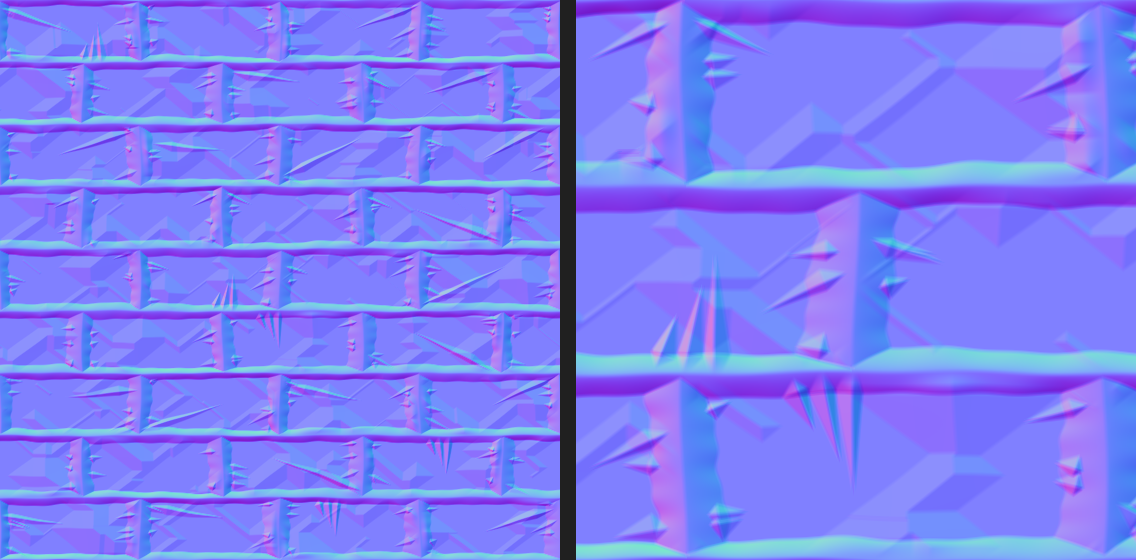
Left, the full canvas; right, a detail of the centre.
Write a Shadertoy shader that draws this texture map.

```glsl
const vec2 BRICKS = vec2(4.0, 9.0);         // repeats across and down
const float ROW_SHIFT = 0.59;               // offset of odd rows, in bricks
const vec2 BEVEL_WIDTH = vec2(0.0215, 0.0125); // side and bed bevels
const vec2 BEVEL_DEPTH = vec2(0.0078, 0.0086);
const vec2 BEVEL_CURVE = vec2(1.25, 1.5);   // above 1 rounds the groove floor
const int CHIPS = 6;                        // nicks on the side edges
const float CHIP_DEPTH = 0.0030;
const float SCRATCH_CHANCE = 0.42;
const float SCRATCH_DEPTH = 0.0046;
const float BURST_CHANCE = 0.2;
const vec2 FACET_SCALE = vec2(9.0, 17.0);
const float FACET_DEPTH = 0.011;
const float SAMPLE_STEP = 0.0015;           // softness of the relief
const float TAU = 6.2831853;

float hash(vec2 p) {
    vec3 v = fract(vec3(p.xyx) * 0.1031);
    v += dot(v, v.yzx + 33.33);
    return fract((v.x + v.y) * v.z);
}

// Cellular distance with a diamond metric, for flat-sided facets
float cellular(vec2 p) {
    vec2 cell = floor(p);
    float nearest = 4.0;
    for (int y = -1; y <= 1; y++)
    for (int x = -1; x <= 1; x++) {
        vec2 c = cell + vec2(x, y);
        vec2 away = abs(c + vec2(hash(c), hash(c + 57.3)) - p);
        nearest = min(nearest, away.x + 0.7 * away.y);
    }
    return nearest;
}

// Tapered groove from root along dir, 0 outside and 1 at its deepest
float gouge(vec2 q, vec2 root, vec2 dir, float len, float width) {
    q -= root;
    float along = dot(q, dir);
    float across = dot(q, vec2(-dir.y, dir.x));
    across *= across > 0.0 ? 1.0 : 1.7;
    float taper = min(1.0 - along / len, 1.0 + along / (0.35 * len));
    return max(0.0, taper - abs(across) / width);
}

// Bevel width varied by brick, tilted and rippled along the edge
float edgeWidth(float base, vec2 id, float side, float along) {
    float seed = hash(id + side * 7.1);
    float tilt = hash(id + side * 13.7) - 0.5;
    float ripple = sin(along * 7.0 + seed * 40.0) + 0.6 * sin(along * 17.0 + seed * 90.0);
    return base * (0.78 + 0.42 * seed + 0.5 * tilt * along + 0.07 * ripple);
}

float bevel(float dist, float width, float depth, float curve) {
    return depth * (pow(clamp(dist / width, 0.0, 1.0), curve) - 1.0);
}

// Chips, scratches and bursts cut into one brick
float damage(vec2 q, vec2 id, vec2 halfSize) {
    float cut = 0.0;
    for (int i = 0; i < CHIPS; i++) {
        float n = float(i);
        float a = hash(id + n * 3.7 + 1.3), b = hash(id + n * 5.9 + 2.1);
        float side = mod(n, 2.0) * 2.0 - 1.0;
        vec2 root = vec2(side * (halfSize.x - 0.019), (a * 1.7 - 0.85) * halfSize.y);
        vec2 dir = normalize(vec2(-side, b - 0.5));
        cut = max(cut, CHIP_DEPTH * gouge(q, root, dir, 0.012 + 0.032 * b * b, 0.006 + 0.005 * a));
    }
    // Long scratch running from an edge towards the middle
    if (hash(id + 31.0) < SCRATCH_CHANCE) {
        float a = hash(id + 41.0), b = hash(id + 43.0);
        vec2 corner = vec2(a < 0.5 ? -1.0 : 1.0, b < 0.5 ? -1.0 : 1.0);
        vec2 root = corner * halfSize * vec2(0.55 + 0.3 * fract(a * 9.0), 0.3 + 0.4 * fract(b * 7.0));
        vec2 dir = normalize(-corner * vec2(1.0, 0.1 + 0.45 * fract(a * 5.0)));
        cut = max(cut, SCRATCH_DEPTH * gouge(q, root, dir, 0.09 + 0.05 * b, 0.011));
    }
    // Fan of short spikes on a bed edge
    if (hash(id + 61.0) < BURST_CHANCE) {
        float a = hash(id + 67.0);
        float side = a < 0.5 ? -1.0 : 1.0;
        for (int i = 0; i < 3; i++) {
            float n = float(i);
            vec2 root = vec2((a - 0.5) * halfSize.x + n * 0.016, side * (halfSize.y - 0.012));
            vec2 dir = normalize(vec2(0.35 - 0.2 * n, -side));
            cut = max(cut, SCRATCH_DEPTH * gouge(q, root, dir, 0.025 + 0.018 * n, 0.01));
        }
    }
    return cut;
}

// Wall relief; y runs downwards
float height(vec2 p) {
    p.y += 0.0011 * sin(TAU * 3.0 * p.x + 19.0 * p.y) + 0.0006 * sin(TAU * 11.0 * p.x);
    p.x += 0.0022 * sin(TAU * 5.0 * p.y + TAU * p.x);
    vec2 grid = p * BRICKS;
    float row = mod(floor(grid.y), BRICKS.y);
    grid.x -= ROW_SHIFT * mod(row, 2.0);
    vec2 id = vec2(mod(floor(grid.x), BRICKS.x), row) + 5.0;
    vec2 halfSize = 0.5 / BRICKS;
    vec2 q = (fract(grid) - 0.5) / BRICKS;
    vec2 unit = q / halfSize;
    vec2 side = step(0.0, q);
    vec2 dist = halfSize - abs(q);

    float sideWidth = edgeWidth(BEVEL_WIDTH.x * mix(0.85, 1.1, side.x), id, 1.0 + side.x, unit.y);
    float bedWidth = edgeWidth(BEVEL_WIDTH.y, id, 3.0 + side.y, unit.x);
    float relief = min(bevel(dist.x, sideWidth, BEVEL_DEPTH.x, BEVEL_CURVE.x),
                       bevel(dist.y, bedWidth, BEVEL_DEPTH.y, BEVEL_CURVE.y));

    float inside = smoothstep(0.0, 0.014, min(dist.x, dist.y));
    float facet = max(0.0, cellular(q * FACET_SCALE + id * 11.3) - 0.48);
    return relief - inside * (damage(q, id, halfSize) + FACET_DEPTH * facet);
}

void mainImage(out vec4 fragColor, in vec2 fragCoord) {
    vec2 p = fragCoord / iResolution.xy;
    p.y = 1.0 - p.y;
    vec2 e = vec2(SAMPLE_STEP, 0.0);
    vec2 slope = vec2(height(p - e.xy) - height(p + e.xy),
                      height(p - e.yx) - height(p + e.yx)) / (2.0 * SAMPLE_STEP);
    fragColor = vec4(0.5 + 0.5 * normalize(vec3(slope, 1.0)), 1.0);
}
```
